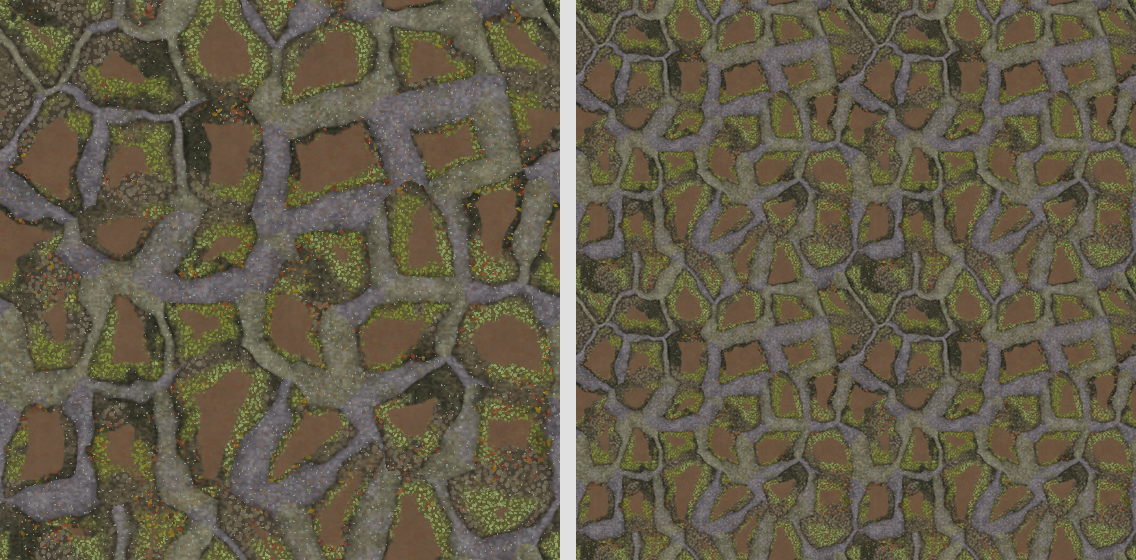
Left: one tile. Right: repeated 2 by 2.
This texture is drawn by a WebGL 1 fragment shader. Its source:

```glsl
precision highp float;
uniform vec2 u_resolution;

float hash(vec2 p) {
  return fract(sin(dot(p, vec2(127.1, 311.7))) * 43758.5453);
}

vec2 hash2(vec2 p) {
  return vec2(hash(p), hash(p + 17.3));
}

// Value noise that wraps after n lattice steps
float noise(vec2 p, float n) {
  vec2 q = p * n, i = floor(q), f = fract(q);
  f = f * f * (3.0 - 2.0 * f);
  float a = hash(mod(i, n) + n);
  float b = hash(mod(i + vec2(1.0, 0.0), n) + n);
  float c = hash(mod(i + vec2(0.0, 1.0), n) + n);
  float d = hash(mod(i + 1.0, n) + n);
  return mix(mix(a, b, f.x), mix(c, d, f.x), f.y);
}

float fbm(vec2 p, float n) {
  float sum = 0.0, amp = 0.533;
  for (int i = 0; i < 4; i++) {
    sum += amp * noise(p, n);
    n *= 2.0;
    amp *= 0.5;
  }
  return sum;
}

// Scattered lens shapes: x = coverage, y = random tone
vec2 scatter(vec2 p, float n, float halfLength, float slim) {
  vec2 q = p * n, cell = floor(q), best = vec2(0.0);
  for (int j = -1; j <= 1; j++)
  for (int i = -1; i <= 1; i++) {
    vec2 id = cell + vec2(float(i), float(j));
    vec2 key = mod(id, n) + n * 0.37;
    vec2 d = q - id - hash2(key);
    float angle = 6.2832 * hash(key + 5.1), c = cos(angle), s = sin(angle);
    d = vec2(c * d.x + s * d.y, c * d.y - s * d.x);
    d /= halfLength * (0.5 + 0.5 * hash(key + 9.7));
    float cover = smoothstep(0.0, 0.4, 1.0 - d.x * d.x - abs(d.y) / slim);
    if (cover > best.x) best = vec2(cover, hash(key + 3.3));
  }
  return best;
}

vec2 site(vec2 id, float n) {
  return id + 0.1 + 0.8 * hash2(mod(id, n) + 2.0);
}

// Cell network: border distance, root distance, root tone, cell tone
vec4 network(vec2 p, float n) {
  vec2 q = p * n, near = vec2(0.0), toNear = vec2(9.0);
  for (int j = -1; j <= 1; j++)
  for (int i = -1; i <= 1; i++) {
    vec2 id = floor(q) + vec2(float(i), float(j));
    vec2 to = site(id, n) - q;
    if (dot(to, to) < dot(toNear, toNear)) { toNear = to; near = id; }
  }
  vec4 result = vec4(9.0, 9.0, 0.0, hash(mod(near, n) + 71.0));
  for (int j = -2; j <= 2; j++)
  for (int i = -2; i <= 2; i++) {
    vec2 id = near + vec2(float(i), float(j));
    vec2 to = site(id, n) - q, gap = to - toNear;
    if (dot(gap, gap) > 0.0001) {
      float d = dot(0.5 * (to + toNear), normalize(gap));
      float tone = hash(mod(near + id, n) + 31.0);
      result.x = min(result.x, d);
      if (tone > 0.36 && d < result.y) result.yz = vec2(d, tone);
    }
  }
  return result;
}

void main() {
  vec2 p = gl_FragCoord.xy / u_resolution;
  vec2 warp = vec2(fbm(p, 5.0), fbm(p, 6.0)) - 0.5;
  vec2 ripple = vec2(fbm(p, 26.0), fbm(p, 27.0)) - 0.5;
  vec4 net = network(p + 0.09 * warp + 0.012 * ripple, 6.0);
  float grain = noise(p, 256.0) * 0.6 + noise(p, 120.0) * 0.4;
  float rough = fbm(p, 30.0);

  // Dark soil and gravel
  float blotch = smoothstep(0.3, 0.68, fbm(p, 8.0));
  vec3 color = mix(vec3(0.21, 0.21, 0.16), vec3(0.35, 0.32, 0.25), blotch);
  color *= 0.65 + 0.7 * grain;
  vec2 pebble = scatter(p, 110.0, 0.75, 0.9);
  float gravel = smoothstep(0.48, 0.6, fbm(p, 9.0) + 0.25 * (rough - 0.5));
  vec3 stone = mix(vec3(0.39, 0.35, 0.29), vec3(0.49, 0.46, 0.38), pebble.y);
  color = mix(color, stone * (0.72 + 0.3 * pebble.x), gravel * 0.8);

  // Mud pools
  float shore = net.x - 0.2 - 0.15 * net.w + 0.16 * (rough - 0.5);
  float pool = smoothstep(-0.015, 0.025, shore);
  vec2 sunken = scatter(p, 42.0, 0.5, 0.55);
  vec3 mud = vec3(0.42, 0.33, 0.25) * (0.9 + 0.12 * rough + 0.08 * grain);
  mud = mix(mud, vec3(0.45, 0.28, 0.17), 0.3 * sunken.x * step(0.5, sunken.y));
  color = mix(color, mud, pool);

  // Stippled moss along the shores
  float bank = smoothstep(-0.2, -0.07, shore) * (1.0 - smoothstep(0.01, 0.06, shore));
  float moss = bank * smoothstep(0.43, 0.53, fbm(p, 11.0) + 0.35 * (rough - 0.5));
  vec2 tuft = scatter(p, 150.0, 0.75, 0.7);
  vec3 fresh = mix(vec3(0.50, 0.57, 0.20), vec3(0.58, 0.68, 0.42),
                   smoothstep(0.4, 0.6, fbm(p, 7.0)));
  vec3 mossColor = mix(vec3(0.37, 0.36, 0.20), fresh, tuft.x * (0.5 + 0.5 * tuft.y));
  color = mix(color, mossColor * (0.85 + 0.3 * grain), moss * 0.92);

  // Roots with shaded flanks and lichen spots
  float width = 0.05 + 0.14 * smoothstep(0.25, 0.65, noise(p, 10.0));
  float flank = net.y / width;
  float root = 1.0 - smoothstep(width - 0.015, width + 0.015, net.y + 0.06 * (rough - 0.5));
  color *= 1.0 - 0.25 * (1.0 - smoothstep(width, width + 0.07, net.y));
  vec3 bark = mix(vec3(0.44, 0.43, 0.35), vec3(0.41, 0.39, 0.41),
                  smoothstep(0.55, 0.75, net.z + 0.3 * (rough - 0.5)));
  bark *= (0.62 + 0.4 * rough + 0.4 * grain) * (1.05 - 0.25 * flank * flank);
  vec2 lichen = scatter(p, 75.0, 0.42, 0.9);
  bark = mix(bark, vec3(0.53, 0.56, 0.53), 0.55 * lichen.x * step(0.55, lichen.y));
  color = mix(color, bark, root * 0.92);

  // Fallen leaves, sparse on roots and pools
  float litter = smoothstep(0.35, 0.6, fbm(p, 10.0)) * (1.0 - 0.75 * root) * (1.0 - 0.85 * pool);
  for (int k = 0; k < 2; k++) {
    vec2 leaf = scatter(p, 52.0 + 34.0 * float(k), 0.46, 0.55);
    vec3 leafColor = mix(vec3(0.40, 0.19, 0.14), vec3(0.56, 0.31, 0.18),
                         smoothstep(0.4, 0.75, leaf.y));
    leafColor = mix(leafColor, vec3(0.57, 0.46, 0.10), step(0.84, leaf.y));
    color = mix(color, leafColor * (0.8 + 0.4 * grain), 0.85 * leaf.x * litter * step(0.38, leaf.y));
  }

  // Pale grit
  vec2 grit = scatter(p, 96.0, 0.22, 0.9);
  color = mix(color, vec3(0.64, 0.65, 0.58), 0.75 * grit.x * step(0.6, grit.y) * (1.0 - pool));
  gl_FragColor = vec4(color, 1.0);
}
```
